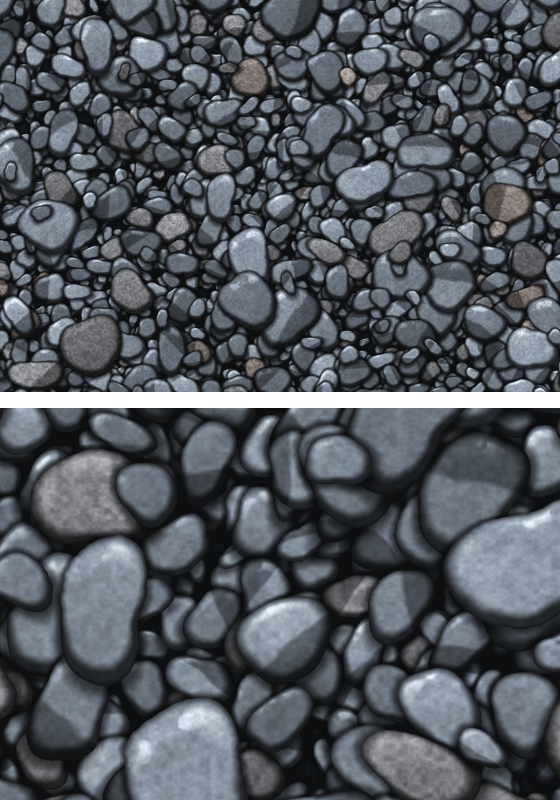
Top: the whole. Bottom: its middle third, enlarged.
This texture is drawn by a WebGL 2 fragment shader. Its source:

```glsl
#version 300 es
precision highp float;
// Wet blue-grey beach pebbles of many sizes, piled up over dark gaps.

uniform vec2 u_resolution;
out vec4 fragColor;

const float TAU = 6.28318;
const int LAYERS = 5;
const vec3 GAP_COLOR = vec3(0.07, 0.08, 0.09);
const vec3 SLATE_TINT = vec3(0.92, 1.0, 1.09);
const vec3 GREY_TINT = vec3(0.99, 1.0, 1.03);
const vec3 BROWN_TINT = vec3(1.08, 1.0, 0.97);
const vec2 LIGHT_DIR = vec2(-0.34, 0.94);

float hash(vec2 p) {
    return fract(sin(dot(p, vec2(127.1, 311.7))) * 43758.5453);
}

float noise(vec2 p) {
    vec2 i = floor(p), f = fract(p);
    f = f * f * (3.0 - 2.0 * f);
    return mix(mix(hash(i), hash(i + vec2(1, 0)), f.x),
               mix(hash(i + vec2(0, 1)), hash(i + vec2(1, 1)), f.x), f.y);
}

float fbm(vec2 p) {
    return 0.55 * noise(p) + 0.29 * noise(p * 2.1 + 7.3) + 0.16 * noise(p * 4.3 + 3.1);
}

vec2 rotate(vec2 v, float a) {
    float c = cos(a), s = sin(a);
    return vec2(c * v.x - s * v.y, s * v.x + c * v.y);
}

// Normalised radius of a lumpy, rounded stone: 0 at its centre, 1 on its outline.
float stoneRadius(vec2 v, vec2 radii, float seed) {
    vec2 e = abs(v / radii);
    float squareness = mix(2.0, 2.8, fract(seed * 7.1));
    float q = pow(pow(e.x, squareness) + pow(e.y, squareness), 1.0 / squareness);
    float a = atan(v.y, v.x + 1e-5);
    float lumps = 0.04 * sin(2.0 * a + seed * 31.0) + 0.065 * sin(3.0 * a + seed * 57.0)
                + 0.02 * sin(5.0 * a + seed * 83.0);
    return q / (1.0 + lumps);
}

// Colour of a stone at normalised radius q; slope is how far it faces the sky.
vec3 shadeStone(vec2 v, float q, float slope, vec2 id, float size, float mottle, float grain) {
    float kind = hash(id + 5.7);
    float matte = step(0.84, kind);
    float tone = mix(0.37, 0.63, hash(id + 8.3)) * (1.0 - 0.08 * matte);

    // A ridge splits some stones into a lighter and a darker face.
    vec2 facetDir = rotate(vec2(1, 0), TAU * hash(id + 11.9));
    float ridge = dot(v, facetDir) + 0.12 * (mottle - 0.5) - 0.08;
    tone *= 1.0 - 0.4 * step(0.6, hash(id + 2.9)) * smoothstep(-0.025, 0.05, ridge);
    tone *= 1.0 + 0.15 * dot(v, LIGHT_DIR);

    // Flat bright top that falls off into dark sides, sooner away from the light.
    float side = smoothstep(mix(0.6, 0.76, size), 0.98, q - 0.14 * slope);
    tone *= mix(1.0, 0.27, side);
    tone *= 1.0 - 0.35 * smoothstep(0.92, 1.0, q);

    // Wet sheen and surface texture.
    float sheen = smoothstep(0.56, 0.72, q) * smoothstep(0.93, 0.82, q) * smoothstep(0.3, 0.9, slope);
    tone += (1.0 - 0.7 * matte) * sheen * (0.05 + 0.24 * smoothstep(0.46, 0.6, mottle));
    tone *= 1.0 + 0.25 * (mottle - 0.5) + mix(0.34, 0.6, matte) * (grain - 0.5);

    vec3 tint = kind > 0.975 ? BROWN_TINT : mix(SLATE_TINT, GREY_TINT, matte);
    return max(tone, 0.07) * mix(tint, vec3(1), 0.35 * smoothstep(0.55, 0.8, tone));
}

// Lays one layer of scattered stones, with contact shadows, over the colour below.
vec3 layStones(vec3 color, vec2 pos, float cell, float density, float size, float turn,
               float mottle, float grain, float pixel) {
    vec2 p = rotate(pos, turn) / cell;
    vec2 home = floor(p);
    float shadowWidth = min(0.008, 0.2 * cell);
    for (int y = -1; y <= 1; y++)
    for (int x = -1; x <= 1; x++) {
        vec2 cellId = home + vec2(x, y);
        vec2 id = cellId + turn * 17.0;
        if (hash(id) > density) continue;
        vec2 jitter = vec2(hash(id + 1.3), hash(id + 4.1)) - 0.5;
        vec2 v = rotate(p - cellId - 0.5 - 0.6 * jitter, -turn);
        float longRadius = mix(0.44, 0.66, hash(id + 6.6));
        vec2 radii = longRadius * vec2(1.0, mix(0.48, 0.92, hash(id + 9.2)));
        float angle = TAU * hash(id + 3.7), seed = hash(id + 7.9);
        vec2 local = rotate(v, angle) + 0.04 * (mottle - 0.5);
        float q = stoneRadius(local, radii, seed);
        float dist = (q - 1.0) * radii.y * cell;
        float slope = dot(v, LIGHT_DIR) / max(length(v), 0.001) * min(q, 1.0);
        float shadow = smoothstep(shadowWidth * (1.0 - 0.4 * slope), 0.0, dist);
        color *= 1.0 - 0.6 * shadow;
        vec3 stone = shadeStone(v, q, slope, id, size, mottle, grain);
        color = mix(color, stone, smoothstep(0.6 * pixel, -0.6 * pixel, dist));
    }
    return max(color, 0.7 * GAP_COLOR);
}

void main() {
    float pixel = 1.0 / u_resolution.y;
    vec2 pos = gl_FragCoord.xy * pixel;
    float mottle = fbm(pos * 45.0);
    float grain = fbm(pos * 190.0);
    vec3 color = GAP_COLOR * (0.6 + 0.8 * grain);

    // Small stones lie lowest, large sparse ones on top.
    for (int i = 0; i < LAYERS; i++) {
        float size = float(i) / float(LAYERS - 1);
        float cell = 0.036 * pow(1.37, float(i));
        color = layStones(color, pos, cell, mix(1.0, 0.32, size), size,
                          0.4 + 0.73 * float(i), mottle, grain, pixel);
    }
    // A few loose stones resting on the pile.
    color = layStones(color, pos, 0.05, 0.1, 0.3, 5.1, mottle, grain, pixel);
    fragColor = vec4(color, 1.0);
}
```
